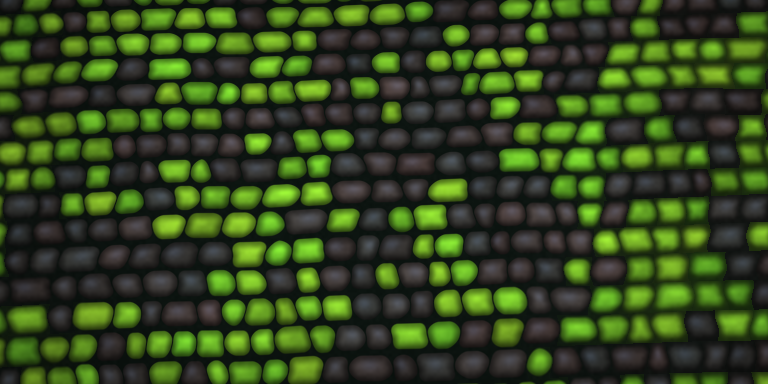
Write a Shadertoy shader that draws this texture.

```glsl
// Slanting rows of glossy green and dark purple-brown corn kernels
#define COLUMNS 26.0
#define ROW_SCALE vec2(15.81, -1.88)   // linear and quadratic row density
#define ROW_TILT 0.07
#define GREEN_SHARE 0.55
#define GAP 0.045
#define CORNER 0.30
#define EDGE_JITTER 0.34
#define GREEN vec3(0.43, 0.68, 0.15)
#define DARK vec3(0.235, 0.215, 0.205)
#define GROOVE vec3(0.045, 0.075, 0.06)
#define SHEEN vec3(0.12, 0.17, 0.26)

float hash(vec2 p) {
    return fract(sin(dot(p, vec2(127.1, 311.7))) * 43758.5453);
}

float noise(vec2 p) {
    vec2 i = floor(p), f = fract(p);
    f = f * f * (3.0 - 2.0 * f);
    return mix(mix(hash(i), hash(i + vec2(1, 0)), f.x),
               mix(hash(i + vec2(0, 1)), hash(i + vec2(1, 1)), f.x), f.y);
}

// Seam before kernel k: shifted, slanted and bent along the row height y
float seam(float k, float row, float y) {
    vec2 id = vec2(k, row);
    float shift = EDGE_JITTER * (hash(id + 3.7) - 0.5);
    float slant = 0.26 * (hash(id + 8.1) - 0.5) * y;
    float bend = 0.05 * sin(6.0 * y + 6.28 * hash(id + 5.3));
    return k + shift + slant + bend;
}

float roundedBox(vec2 p, vec2 halfSize, float radius) {
    vec2 q = abs(p) - halfSize + radius;
    return length(max(q, 0.0)) + min(max(q.x, q.y), 0.0) - radius;
}

void mainImage(out vec4 fragColor, in vec2 fragCoord) {
    vec2 uv = fragCoord / iResolution.xy;

    // Rows counted from the top, wider towards the bottom
    float t = 0.96 - uv.y + ROW_TILT * (uv.x - 0.4);
    t += 0.012 * (noise(uv * vec2(9.0, 4.0)) - 0.5);
    float rowPos = t * (ROW_SCALE.x + ROW_SCALE.y * t) + 0.5;
    float row = floor(rowPos);
    float y = 0.5 - fract(rowPos);

    // Kernels along the row, between two irregular seams
    float along = uv.x * COLUMNS + 7.0 * hash(vec2(row, 2.3));
    along += 0.5 * sin(uv.x * 7.0 + row * 0.9);
    float k = floor(along);
    if (along < seam(k, row, y)) k -= 1.0;
    else if (along > seam(k + 1.0, row, y)) k += 1.0;
    float left = seam(k, row, y), right = seam(k + 1.0, row, y);
    vec2 id = vec2(k, row);

    // Kernel outline, in units of the row height
    float cellWidth = 14.5 * iResolution.x / (COLUMNS * iResolution.y);
    vec2 p = vec2((along - 0.5 * (left + right)) * cellWidth, y);
    vec2 halfSize = vec2(0.5 * (right - left) * cellWidth - 0.5 * GAP, 0.5 - GAP);
    halfSize.y -= 0.05 * hash(id + 1.9);
    p.y += 0.05 * (hash(id + 6.2) - 0.5);
    float d = roundedBox(p, halfSize, CORNER + 0.1 * hash(id + 4.4));

    // Focus is lost towards the sides, mostly on the right
    float blur = smoothstep(0.62, 1.0, uv.x) + 0.4 * smoothstep(0.15, 0.0, uv.x);
    float soft = 12.0 / iResolution.y + 0.13 * blur;
    float cover = smoothstep(soft, -soft, d);

    // Kernel colour comes in short runs along a row
    float pick = 0.5 * hash(id + 9.5) + 0.5 * noise(vec2(k * 0.5, row * 7.0));
    bool isGreen = pick < 0.5 + 0.5 * (GREEN_SHARE - 0.5);
    vec3 tint = isGreen ? GREEN : DARK;
    float vary = hash(id + 12.6) - 0.5;
    tint *= 1.0 + 0.28 * vary;
    tint.r *= 1.0 + 0.26 * (hash(id + 15.8) - 0.5);

    // Domed shading with a soft reflection
    vec2 q = p / halfSize;
    float dome = smoothstep(-0.04, 0.34, -d);
    float light = mix(0.48, 1.04, dome) + 0.12 * q.y;
    light += 0.10 * (noise(vec2(along * 4.0, rowPos * 5.0)) - 0.5);
    vec3 kernel = tint * light;
    vec2 glintPos = q - vec2(0.5 * vary - 0.1, 0.25);
    float glint = exp(-5.0 * dot(glintPos, glintPos));
    kernel += glint * (isGreen ? vec3(0.06, 0.08, 0.02) : 0.45 * SHEEN);

    // Grooves, lifted where blurred, and light falling off at the sides
    vec3 groove = mix(GROOVE, tint * 0.45, 0.5 * clamp(blur, 0.0, 1.0));
    vec3 color = mix(groove, kernel, cover);
    color *= 0.80 + 0.24 * smoothstep(0.0, 0.3, uv.x) - 0.20 * smoothstep(0.75, 1.0, uv.x);
    color *= 0.86 + 0.14 * smoothstep(0.0, 0.2, min(uv.y, 1.0 - uv.y));
    color += 0.015 * (noise(uv * vec2(240.0, 120.0)) - 0.5);

    fragColor = vec4(color, 1.0);
}
```
